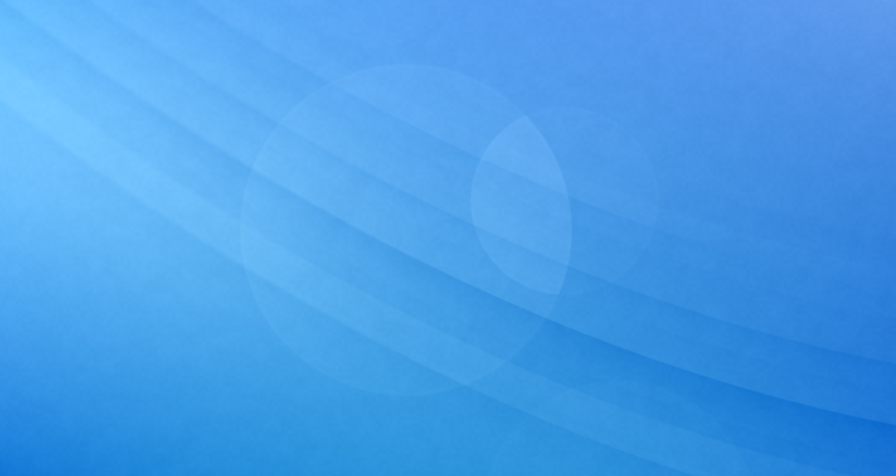
Reproduce this background procedurally as a WebGL 1 fragment shader.

```glsl
precision highp float;

uniform vec2 u_resolution;

float hash(float n) {
  n = fract(n * 0.1031);
  n *= n + 33.33;
  return fract(n * (n + n));
}

float hash2(vec2 p) {
  vec3 q = fract(p.xyx * 0.1031);
  q += dot(q, q.yzx + 33.33);
  return fract((q.x + q.y) * q.z);
}

float valueNoise(vec2 p) {
  vec2 cell = floor(p);
  vec2 f = fract(p);
  f = f * f * (3.0 - 2.0 * f);
  float low = mix(hash2(cell), hash2(cell + vec2(1.0, 0.0)), f.x);
  float high = mix(hash2(cell + vec2(0.0, 1.0)), hash2(cell + 1.0), f.x);
  return mix(low, high, f.y);
}

// Smooth curve through three colours at t = 0, 0.5 and 1
vec3 blend3(vec3 start, vec3 middle, vec3 end, float t) {
  return start * (1.0 - t) * (1.0 - 2.0 * t)
       + middle * 4.0 * t * (1.0 - t)
       + end * t * (2.0 * t - 1.0);
}

vec3 baseGradient(vec2 uv) {
  vec3 top = blend3(vec3(0.38, 0.73, 0.99), vec3(0.33, 0.62, 0.95),
                    vec3(0.38, 0.61, 0.93), uv.x);
  vec3 centre = blend3(vec3(0.33, 0.68, 0.96), vec3(0.28, 0.62, 0.91),
                       vec3(0.20, 0.51, 0.86), uv.x);
  vec3 bottom = blend3(vec3(0.07, 0.47, 0.84), vec3(0.17, 0.58, 0.86),
                       vec3(0.12, 0.47, 0.84), uv.x);
  return blend3(top, centre, bottom, uv.y);
}

// Sharp on the upper side, fading out below
float fold(float s, float edge, float fade, float soft) {
  float below = max(s - edge, 0.0);
  return smoothstep(edge - soft, edge + soft, s) * exp(-below / fade);
}

float disc(vec2 p, vec2 centre, float radius, float soft) {
  return 1.0 - smoothstep(-soft, soft, length(p - centre) - radius);
}

float rim(vec2 p, vec2 centre, float radius, float width) {
  float d = (length(p - centre) - radius) / width;
  return exp(-d * d);
}

float glow(vec2 p, vec2 centre, vec2 size) {
  vec2 d = (p - centre) / size;
  return exp(-dot(d, d));
}

// Curved folds of light, crisper and deeper towards the right
float folds(float s, float x, float soft) {
  float reach = smoothstep(0.0, 1.1, x);
  float blur = soft + 0.010 * (1.0 - reach);
  float light = -0.030 * fold(s, -0.282, 0.10, blur) * (1.0 - smoothstep(1.1, 1.7, x));
  light -= 0.034 * fold(s, -0.135, 0.055, blur);
  light -= mix(0.045, 0.066, reach) * fold(s, -0.006, 0.085, blur);
  light += 0.024 * fold(s, 0.120, 0.12, blur);
  light -= 0.036 * fold(s, 0.210, 0.07, blur);
  for (int i = 0; i < 12; i++) {
    float n = float(i);
    float edge = -0.42 + 0.075 * n + 0.05 * hash(n + 3.0);
    light += 0.024 * (hash(n + 17.0) - 0.5) * fold(s, edge, 0.04, blur);
  }
  return light;
}

// Faint overlapping translucent discs
float bubbles(vec2 p, float soft) {
  vec2 largeCentre = vec2(0.853, 0.483);
  vec2 smallCentre = vec2(1.186, 0.422);
  float large = disc(p, largeCentre, 0.348, soft);
  float small = disc(p, smallCentre, 0.197, soft);
  float towardsRim = smoothstep(0.05, 0.348, length(p - largeCentre));
  float light = 0.018 * large * towardsRim + 0.010 * small + 0.024 * large * small;
  light += 0.005 * rim(p, largeCentre, 0.346, 0.005);
  light += 0.004 * rim(p, smallCentre, 0.195, 0.005);
  light += 0.006 * disc(p, vec2(0.91, 0.51), 0.18, soft);
  light += 0.006 * disc(p, vec2(0.784, -0.10), 0.20, soft);
  light += 0.010 * disc(p, vec2(1.30, 1.09), 0.29, soft);
  return light;
}

void main() {
  // p is in canvas heights, with depth measured down from the top
  vec2 uv = gl_FragCoord.xy / u_resolution;
  uv.y = 1.0 - uv.y;
  vec2 p = vec2(uv.x * u_resolution.x / u_resolution.y, uv.y);
  float soft = max(0.003, 1.0 / u_resolution.y);
  float sweep = p.y - 0.76 * p.x + 0.15 * p.x * p.x;

  vec3 color = baseGradient(uv);
  color += vec3(0.07, 0.05, 0.02) * glow(p, vec2(0.15, 0.20), vec2(0.40, 0.28));
  color += vec3(0.07, 0.055, 0.02) * glow(p, vec2(0.58, 0.45), vec2(0.50, 0.28));

  // Folds weaken at the lower left
  float foldStrength = 1.0 - smoothstep(0.25, 0.65, sweep);
  color += vec3(1.15, 0.85, 0.45) * folds(sweep, p.x, soft) * foldStrength;
  color += vec3(1.2, 0.9, 0.5) * bubbles(p, soft);

  // Slight mottling and grain
  color += 0.012 * (valueNoise(p * 35.0) - 0.5);
  color += 0.014 * (valueNoise(p * 140.0) - 0.5);
  gl_FragColor = vec4(clamp(color, 0.0, 1.0), 1.0);
}
```
